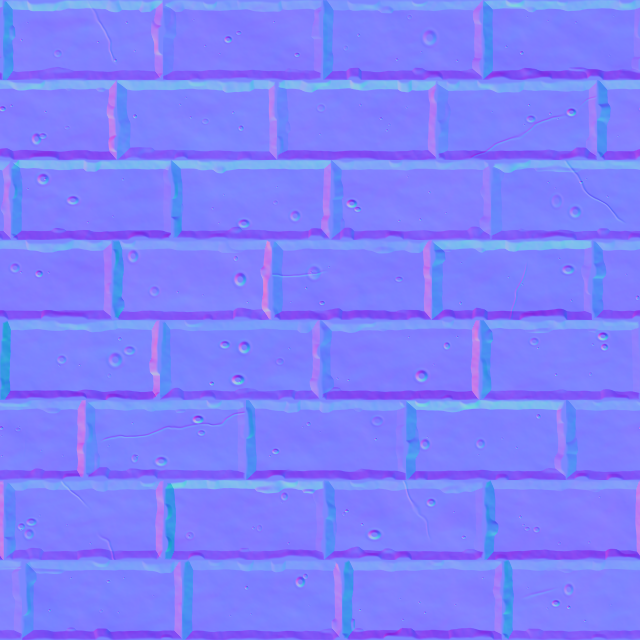
A WebGL 2 fragment shader for this texture map:

```glsl
#version 300 es
precision highp float;
// Tangent-space normal map of a worn, bevelled brick wall: 4 bricks across, 8 rows.

uniform vec2 u_resolution;
out vec4 fragColor;

const float ROWS = 8.0;
const float COLUMNS = 4.0;
const vec2 BRICK = vec2(2.0, 1.0);   // brick size, in row heights
const float STEP = 0.007;            // half width of the slope filter
const float ROW_SHIFT[8] = float[8](0.14, 0.026, 0.535, 0.0, 0.70, 0.07, 0.73, 0.016);

float hash(vec2 p) {
    vec3 q = fract(p.xyx * 0.1031);
    q += dot(q, q.yzx + 33.33);
    return fract((q.x + q.y) * q.z);
}

float noise(vec2 p) {
    vec2 i = floor(p), f = fract(p);
    f = f * f * f * (f * (f * 6.0 - 15.0) + 10.0);
    return mix(mix(hash(i), hash(i + vec2(1, 0)), f.x),
               mix(hash(i + vec2(0, 1)), hash(i + vec2(1, 1)), f.x), f.y);
}

float fbm(vec2 p) {
    float sum = 0.0, amp = 0.5;
    for (int i = 0; i < 3; i++) {
        sum += amp * (noise(p) - 0.5);
        p = mat2(1.6, 1.2, -1.2, 1.6) * p + 7.3;
        amp *= 0.42;
    }
    return sum;
}

// Ragged distances to the left, right, bottom and top sides
vec4 sideDistances(vec2 p, vec2 seed) {
    float wobble = 0.06 * fbm(p * 4.5 + seed);
    float chip = 0.035 * smoothstep(0.58, 0.9, noise(p * 5.0 + seed + 19.0));
    return vec4(p, BRICK - p).xzyw + wobble - chip;
}

float bevelHeight(vec4 side, vec2 seed) {
    vec4 chance = vec4(hash(seed + 1.0), hash(seed + 2.0), hash(seed + 3.0), hash(seed + 4.0));
    vec4 steepness = mix(vec4(0.16, 0.08, 0.30, 0.20), vec4(0.75, 0.62, 0.46, 0.50),
                         chance * mix(vec4(1), chance, vec4(0.4, 0.9, 0.0, 0.5)));
    vec4 width = vec4(0.13, 0.10, 0.115, 0.12);
    vec4 drop = steepness * min(side - width, 0.0);
    return min(min(drop.x, drop.y), min(drop.z, drop.w));
}

// Round dents of mixed size, a few with a raised rim
float pitHeight(vec2 p, vec2 seed) {
    float h = 0.0;
    for (int i = 0; i < 7; i++) {
        vec2 key = seed + float(i) * 5.0;
        vec2 centre = vec2(0.2) + (BRICK - 0.4) * vec2(hash(key + 11.0), hash(key + 12.0));
        float size = hash(key + 13.0);
        float radius = mix(0.012, 0.075, size * size * size * size);
        vec2 offset = (p - centre) * vec2(1.0, mix(0.8, 1.5, hash(key + 14.0)));
        float r = length(offset) / radius;
        float strength = mix(0.05, 0.32, hash(key + 15.0));
        h -= radius * strength * (1.0 - smoothstep(0.45, 1.15, r));
        h += 0.03 * radius * exp(-12.0 * (r - 1.25) * (r - 1.25));
    }
    return h;
}

// One wandering hairline crack on some bricks
float crackHeight(vec2 p, vec2 seed) {
    float angle = 6.2832 * hash(seed + 31.0);
    vec2 centre = BRICK * mix(vec2(0.25), vec2(0.75), vec2(hash(seed + 32.0), hash(seed + 33.0)));
    vec2 normal = vec2(cos(angle), sin(angle));
    float d = dot(p - centre, normal) + 0.22 * fbm(p * 3.0 + seed + 41.0);
    float present = step(0.55, hash(seed + 34.0));
    float fade = smoothstep(0.3, 0.65, noise(p * 2.2 + seed + 53.0));
    float groove = exp(-d * d / 0.0002);
    float ledge = 0.3 * smoothstep(-0.02, 0.02, d);
    return -0.0045 * present * fade * (groove + ledge);
}

float brickHeight(vec2 p, vec2 seed) {
    vec2 tilt = vec2(hash(seed + 61.0), hash(seed + 62.0)) - vec2(0.45, 0.6);
    float face = dot(p, tilt) * 0.06 + 0.028 * fbm(p * vec2(1.7, 2.4) + seed + 71.0);
    float grain = 0.0022 * fbm(p * 9.0 + seed + 83.0);
    return face + grain + bevelHeight(sideDistances(p, seed), seed)
         + pitHeight(p, seed) + crackHeight(p, seed);
}

void main() {
    // Locate the brick and the point inside it
    vec2 wall = gl_FragCoord.xy / u_resolution * ROWS;
    float row = clamp(floor(wall.y), 0.0, ROWS - 1.0);
    float along = wall.x / BRICK.x - ROW_SHIFT[int(row)];
    vec2 p = vec2(fract(along) * BRICK.x, wall.y - row);
    vec2 seed = vec2(mod(floor(along), COLUMNS), row) * vec2(37.0, 59.0) + 101.0;

    // Slope of the brick surface
    vec2 e = vec2(STEP, 0.0);
    vec2 slope = vec2(brickHeight(p - e.xy, seed) - brickHeight(p + e.xy, seed),
                      brickHeight(p - e.yx, seed) - brickHeight(p + e.yx, seed)) / (2.0 * STEP);
    slope.y += 0.35 * max(-slope.x - 0.1, 0.0);   // left bevels lean upward

    // Flatten into the narrow mortar joint
    vec4 side = sideDistances(p, seed);
    float edge = min(min(side.x, side.y), min(side.z, side.w));
    float solid = smoothstep(-0.012, 0.03, edge);
    slope = mix(vec2(-0.03, 0.07), slope, solid);

    vec3 surfaceNormal = normalize(vec3(slope, 1.0));
    fragColor = vec4(surfaceNormal * 0.5 + 0.5, 1.0);
}
```
